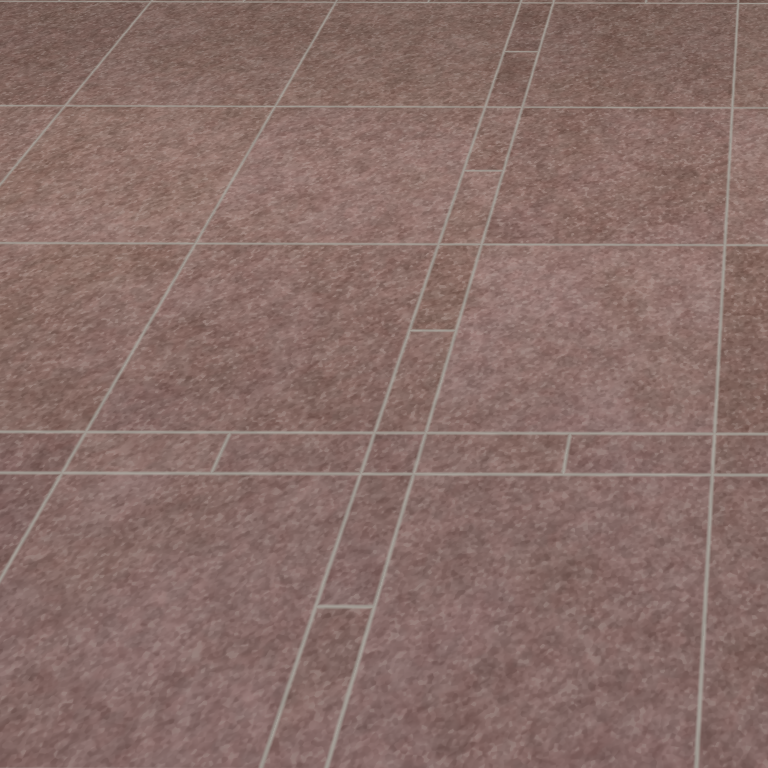
Give the GLSL for this texture, as a WebGL 2 fragment shader.

```glsl
#version 300 es
precision highp float;
// Reddish stone floor tiles with narrow border strips, seen in perspective.
uniform vec2 u_resolution;
out vec4 outColor;

// Perspective and layout (canvas units, then tile units)
const vec2 VANISH = vec2(1.0156, 1.9935);      // vanishing point of the long joints
const float TILT = 0.003;                      // slight roll of the view
const vec2 ORIGIN = vec2(-0.2962, 0.6422);     // corner where the strips meet
const vec2 TILE = vec2(0.2415, 0.1204);        // one tile in projected units
const float STRIP = 0.177;                     // strip width in tiles
const float RUN = 3.0;                         // tiles between two strips
const float PERIOD = RUN + STRIP;
const float JOINT_HALF = 0.0062;
const float JOINT_SOFT = 0.0035;

// Colours
const vec3 BROWN = vec3(0.545, 0.438, 0.402);
const vec3 MAUVE = vec3(0.535, 0.424, 0.413);
const vec3 FLECK = vec3(0.620, 0.545, 0.520);
const vec3 GROUT = vec3(0.640, 0.620, 0.590);

// Variation
const float TILE_VARIATION = 0.040;
const float PATCH_AMOUNT = 0.035;
const float MOTTLE_AMOUNT = 0.048;
const float GRAIN_AMOUNT = 0.078;
const float FINE_AMOUNT = 0.085;

float hash(vec2 p) {
    vec3 q = fract(p.xyx * vec3(0.1031, 0.1030, 0.0973));
    q += dot(q, q.yzx + 33.33);
    return fract((q.x + q.y) * q.z);
}

// Cellular noise: random cell values blended around jittered centres, about -0.5 to 0.5
float cells(vec2 p) {
    vec2 base = floor(p);
    float total = 0.0, weight = 0.0;
    for (int j = -1; j <= 1; j++) {
        for (int i = -1; i <= 1; i++) {
            vec2 c = base + vec2(i, j);
            vec2 d = c + vec2(hash(c + 7.3), hash(c + 51.7)) - p;
            float w = exp(-6.0 * dot(d, d));
            total += w * hash(c + 113.1);
            weight += w;
        }
    }
    return total / weight - 0.5;
}

// Distance to the nearest main joint along one axis of the layout
float jointDistance(float q) {
    return q > RUN ? min(q - RUN, PERIOD - q) : abs(q - round(q));
}

float jointCover(float d, float pixel) {
    float soft = JOINT_SOFT + 0.6 * pixel;
    return 1.0 - smoothstep(JOINT_HALF - soft, JOINT_HALF + soft, d);
}

void main() {
    vec2 p = gl_FragCoord.xy / u_resolution;

    // Project the canvas onto the floor
    float depth = VANISH.y - p.y - TILT * (p.x - 0.5);
    vec2 floorPos = (vec2((p.x - VANISH.x) / depth, 1.0 / depth) - ORIGIN) / TILE;
    vec2 pixel = fwidth(floorPos);

    // Tile cell: three full tiles, then one strip, on both axes
    vec2 q = mod(floorPos, PERIOD);
    vec2 id = floor(floorPos / PERIOD) * (RUN + 1.0) + floor(q);
    vec2 d = vec2(jointDistance(q.x), jointDistance(q.y));

    // Strips are cut again halfway along each tile
    bvec2 inStrip = greaterThan(q, vec2(RUN));
    vec2 upperHalf = step(0.5, fract(q));
    vec2 halfway = abs(fract(q) - 0.5);
    if (inStrip.x && !inStrip.y) {
        d.y = min(d.y, halfway.y);
        id.y += 0.5 * upperHalf.y;
    }
    if (inStrip.y && !inStrip.x) {
        d.x = min(d.x, halfway.x);
        id.x += 0.5 * upperHalf.x;
    }

    // Stone: tile tone, broad patches, mottling and fine grain
    float tone = hash(id * 2.0 + 40.0);
    float hue = hash(id * 2.0 + 91.0);
    vec2 s = floorPos + id * 13.0 + 200.0;
    float patches = cells(s * 4.0);
    float mottle = cells(s * 15.0);
    float grain = cells(s * mat2(0.8, 0.6, -0.6, 0.8) * vec2(36.0, 50.0));
    float fine = cells(s * 84.0);
    float warmth = 0.4 * hue + 0.85 - 1.1 * p.y + 0.5 * patches;
    vec3 stone = mix(BROWN, MAUVE, clamp(warmth, 0.0, 1.0));
    stone += TILE_VARIATION * (tone - 0.5);
    stone += PATCH_AMOUNT * patches + MOTTLE_AMOUNT * mottle;
    stone += GRAIN_AMOUNT * grain + FINE_AMOUNT * fine;
    stone.r += 0.02 * cells(s * 24.0 + 9.0);
    stone = mix(stone, FLECK, 0.4 * smoothstep(0.28, 0.48, fine + 0.3 * grain));

    // Soft light: warm band across the upper middle, dimmer at the far and near ends
    float band = p.y - 0.72;
    float light = 0.945 + 0.085 * exp(-18.0 * band * band);
    stone *= light - 0.085 * smoothstep(0.80, 0.96, p.y);

    // Grout lines
    float cover = max(jointCover(d.x, pixel.x), jointCover(d.y, pixel.y));
    vec3 grout = GROUT + 0.05 * mottle;
    outColor = vec4(mix(stone, grout, 0.93 * cover), 1.0);
}
```
